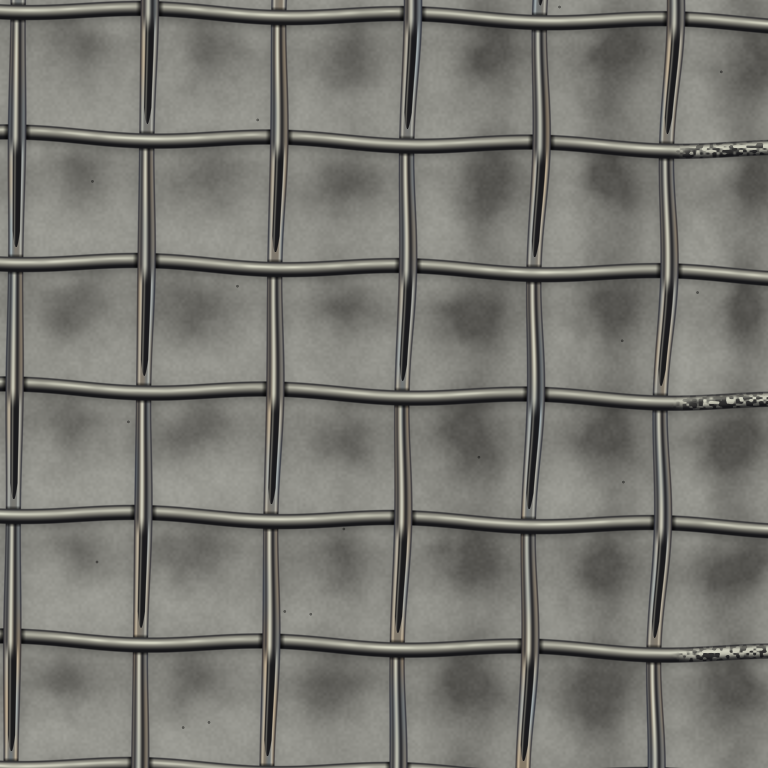
A three.js fragment shader for this texture:

```glsl
// Woven steel wire mesh over a pale grey ground with soft shadows.
// A slightly skewed lattice gives the nearest wire of each direction; parity
// decides which passes over, and cross profiles shade the round metal.

varying vec2 vUv;

const float PI = 3.14159265;
const float PITCH_X = 0.169;
const float PITCH_Y = 0.1641;
const float SOFT = 0.0013;
const vec3 GROUND = vec3(0.625, 0.625, 0.595);
const vec3 SHADOW = vec3(0.30, 0.295, 0.28);
const vec3 INK = vec3(0.085, 0.085, 0.095);
const vec3 STEEL = vec3(0.41, 0.405, 0.375);
const vec3 GLINT = vec3(0.84, 0.84, 0.77);

float hash(vec2 p) {
  vec3 q = fract(vec3(p.xyx) * 0.1031);
  q += dot(q, q.yzx + 33.33);
  return fract((q.x + q.y) * q.z);
}

float noise(vec2 p) {
  vec2 i = floor(p);
  vec2 f = fract(p);
  f = f * f * (3.0 - 2.0 * f);
  float low = mix(hash(i), hash(i + vec2(1.0, 0.0)), f.x);
  float high = mix(hash(i + vec2(0.0, 1.0)), hash(i + 1.0), f.x);
  return mix(low, high, f.y);
}

float fbm(vec2 p) {
  float sum = 0.0;
  float gain = 0.5;
  for (int i = 0; i < 4; i++) {
    sum += gain * noise(p);
    p = p * 2.03 + 17.0;
    gain *= 0.5;
  }
  return sum;
}

float bell(float x, float width) {
  return exp(-x * x / (width * width));
}

// Canvas position to wire numbers, with tilt and slight perspective
vec2 lattice(vec2 p) {
  return vec2((p.x - 0.0143 - 0.0095 * p.y) / (0.1674 + 0.0032 * p.y),
              (p.y - 0.0039 + 0.0195 * p.x) / PITCH_Y);
}

// Blurred lattice shadow: blobs at left, merging into bands at right
vec3 ground(vec2 p, vec2 g) {
  vec2 warp = vec2(fbm(p * 14.0), fbm(p * 14.0 + 50.0)) - 0.47;
  float right = smoothstep(0.3, 0.7, p.x);
  vec2 centre = vec2(0.46 + 0.14 * right, 0.70);
  vec2 d = fract(g + warp * 0.35 - centre + 0.5) - 0.5;
  float across = bell(d.y, 0.25);
  float down = bell(d.x, 0.24);
  float shade = 0.18 * across + 0.42 * across * down + 0.36 * right * down;
  shade += 0.10 + 0.24 * warp.x;
  vec3 col = mix(GROUND, SHADOW, clamp(shade, 0.0, 0.9));
  col += 0.035 * (noise(p * 260.0) - 0.5) + 0.05 * (fbm(p * 45.0) - 0.47);
  // Rare dust specks
  vec2 cell = floor(p * 28.0);
  vec2 spot = fract(p * 28.0) - 0.25 - 0.5 * vec2(hash(cell), hash(cell + 9.0));
  float speck = step(0.96, hash(cell + 31.0)) * smoothstep(0.07, 0.03, length(spot));
  return col * (1.0 - 0.4 * speck);
}

// Lit from above: t runs from -1 at the lower edge to 1 at the upper
vec3 horizontalWire(float t, vec2 p, float row, float weave) {
  float streak = noise(vec2(p.x * 55.0, t * 3.0 + row * 19.0));
  vec3 col = mix(INK, STEEL * 1.12, smoothstep(-0.75, 0.05, t));
  col = mix(col, GLINT, bell(t - 0.30, 0.27) * (0.58 + 0.12 * weave + 0.3 * streak));
  col = mix(col, INK * 1.6, smoothstep(0.62, 0.95, t) * 0.8);
  // Rough sparkle near the right edge of alternate rows
  float worn = smoothstep(0.87, 0.91, p.x) * mod(row, 2.0) * bell(t, 0.65);
  float grit = noise(p * vec2(230.0, 330.0) + row * 7.0);
  return mix(col, mix(INK, GLINT, smoothstep(0.3, 0.7, grit)), worn * 0.75);
}

// s runs upward: 0 on top of a crossing, 1 underneath, 2 on top again
vec3 verticalWire(float t, vec2 p, float column, float s) {
  float tone = noise(vec2(column * 5.3 + t * 1.5, p.y * 13.0));
  vec3 tint = mix(vec3(0.90, 0.97, 1.08), vec3(1.10, 1.0, 0.91), tone);
  vec3 rim = mix(STEEL * 1.15, INK * 2.2, smoothstep(0.72, 1.0, abs(t))) * tint;
  // Bright stripe beside a fine dark line
  vec3 lit = mix(rim, INK * 1.4, 0.85 * bell(t - 0.28, 0.24));
  lit = mix(lit, INK * 1.8, 0.65 * bell(t + 0.62, 0.18));
  lit = mix(lit, GLINT, (0.6 + 0.35 * tone) * bell(t + 0.18, 0.20));
  // Dark reflection with a rounded, bright lower tip
  float width = 0.46 * sqrt(clamp((s - 1.11) / 0.13, 0.0, 1.0));
  float core = smoothstep(width + 0.10, width - 0.10, abs(t - 0.04)) * step(1.11, s);
  vec3 dark = mix(rim, GLINT * tint, 0.55 * bell(abs(t) - 0.60, 0.15));
  dark = mix(dark, INK, core * 0.96);
  dark = mix(dark, STEEL * 1.3, 0.6 * core * bell(t + 0.20, 0.12));
  float lower = smoothstep(0.98, 1.04, s) * smoothstep(2.0, 1.82, s);
  return mix(lit, dark, lower);
}

void main() {
  vec2 p = vUv;
  vec2 g = lattice(p);
  vec2 id = floor(g + 0.5);

  // Signed distances to the bowed wire centres
  float weave = cos(PI * (g.x + id.y));
  float lift = -cos(PI * (g.y + id.x));
  float dy = (g.y - id.y) * PITCH_Y + 0.0042 * weave;
  float dx = (g.x - id.x) * PITCH_X - 0.0045 * p.x * lift;
  float halfH = 0.0098;
  float halfV = 0.0108 + 0.0010 * lift;
  float maskH = smoothstep(halfH + SOFT, halfH - SOFT, abs(dy));
  float maskV = smoothstep(halfV + SOFT, halfV - SOFT, abs(dx));

  float s = mod(g.y + id.x + 1.0, 2.0);
  vec3 wireH = horizontalWire(dy / halfH, p, id.y, weave);
  vec3 wireV = verticalWire(dx / halfV, p, id.x, s);
  vec3 col = ground(p, g);
  col *= 1.0 - 0.22 * bell(dy + 0.007, 0.010) - 0.12 * bell(dx, 0.016);

  // Paint the lower wire first, darkened where it touches the upper one
  if (mod(id.x + id.y, 2.0) > 0.5) {
    wireH *= mix(0.35, 1.0, smoothstep(halfV, halfV * 1.6, abs(dx)));
    col = mix(mix(col, wireH, maskH), wireV, maskV);
  } else {
    wireV *= mix(0.45, 1.0, smoothstep(halfH, halfH * 1.5, abs(dy)));
    col = mix(mix(col, wireV, maskV), wireH, maskH);
  }
  gl_FragColor = vec4(clamp(col, 0.0, 1.0), 1.0);
}
```
